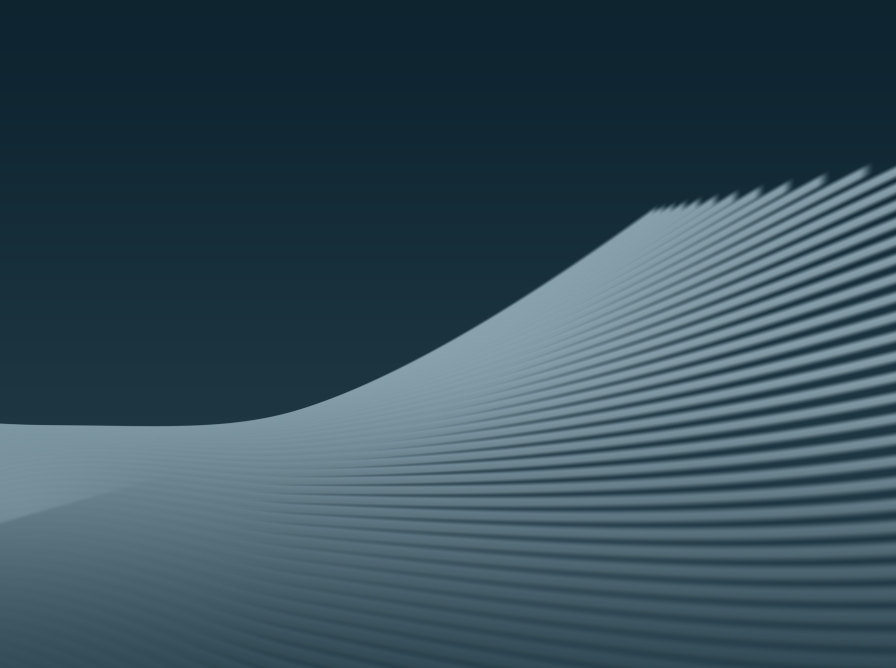
This background is drawn by a Shadertoy shader. Its source:

```glsl
// Draws a pale ribbon of fanned, soft strands sweeping up across a dark teal backdrop.
#define STRANDS 52
#define PITCH 0.036
#define FAN_START 0.95
#define STRAND_HALF 0.0055
#define SKY_TOP vec3(0.055, 0.145, 0.19)
#define SKY_LOW vec3(0.12, 0.215, 0.26)
#define RIBBON_DARK vec3(0.18, 0.28, 0.325)
#define RIBBON_LIGHT vec3(0.54, 0.64, 0.685)

// Height of a strand at the right side; strands crowd towards the top.
float fanHeight(float index) {
    return FAN_START - PITCH * index + 0.36 * (1.0 - exp(-index / 14.0));
}

// Cubic through four equally spaced heights, each set by the fan height.
float strandCurve(float x, float h) {
    float p0 = 0.19 + 0.36 * h - 0.185 * h * h;
    float p1 = 0.11 + 0.63 * h - 0.36 * h * h;
    float p2 = 0.038 + 0.83 * h - 0.22 * h * h;
    float u = 3.0 * x;
    float a = u - 1.0, b = u - 2.0, c = u - 3.0;
    float y = -p0 * a * b * c / 6.0 + p1 * u * b * c / 2.0
            - p2 * u * a * c / 2.0 + h * u * a * b / 6.0;
    float leftGap = max(1.0 / 3.0 - x, 0.0);
    return y + 3.1 * x * leftGap * leftGap;
}

// Line on which the upper strands end.
float tipHeight(float x) {
    return 0.69 + 0.265 * (x - 0.736);
}

// Ribbon tone, with a brighter fold at the left.
vec3 ribbonColor(vec2 uv) {
    vec3 tone = mix(RIBBON_DARK, RIBBON_LIGHT, smoothstep(-0.1, 0.5, uv.y));
    float fold = smoothstep(-0.003, 0.005, uv.y - 0.216 - 0.38 * uv.x);
    fold *= 1.0 - smoothstep(0.0, 0.23, uv.x);
    fold *= 1.0 - smoothstep(0.22, 0.37, uv.y);
    return tone + 0.07 * fold;
}

void mainImage(out vec4 fragColor, in vec2 fragCoord) {
    vec2 uv = fragCoord / iResolution.xy;
    float pixel = 1.0 / iResolution.y;

    // Backdrop
    vec3 color = mix(SKY_LOW, SKY_TOP, smoothstep(0.25, 1.0, uv.y));
    vec3 ribbon = ribbonColor(uv);

    // Strands, from the top of the fan down
    float leftWidth = 0.006 * (1.0 - smoothstep(0.0, 0.35, uv.x));
    float rightBlur = 0.003 * smoothstep(0.3, 0.8, uv.x);
    for (int i = 0; i < STRANDS; i++) {
        float h = fanHeight(float(i));
        float top = strandCurve(uv.x, h);
        float low = 1.0 - smoothstep(0.0, 0.4, h);
        float halfWidth = STRAND_HALF + 0.002 * uv.x + 0.005 * low + leftWidth;
        float soft = max(0.0022 + rightBlur + 0.004 * low, pixel);

        float offset = uv.y - top + halfWidth;
        float cover = 1.0 - smoothstep(-soft, soft, abs(offset) - halfWidth);
        cover *= 1.0 - smoothstep(-0.004, 0.004, top - tipHeight(uv.x));

        // Each strand is a little darker on its underside
        float across = clamp(0.5 + 0.5 * offset / halfWidth, 0.0, 1.0);
        color = mix(color, ribbon * mix(0.9, 1.0, across), cover);
    }

    fragColor = vec4(color, 1.0);
}
```
